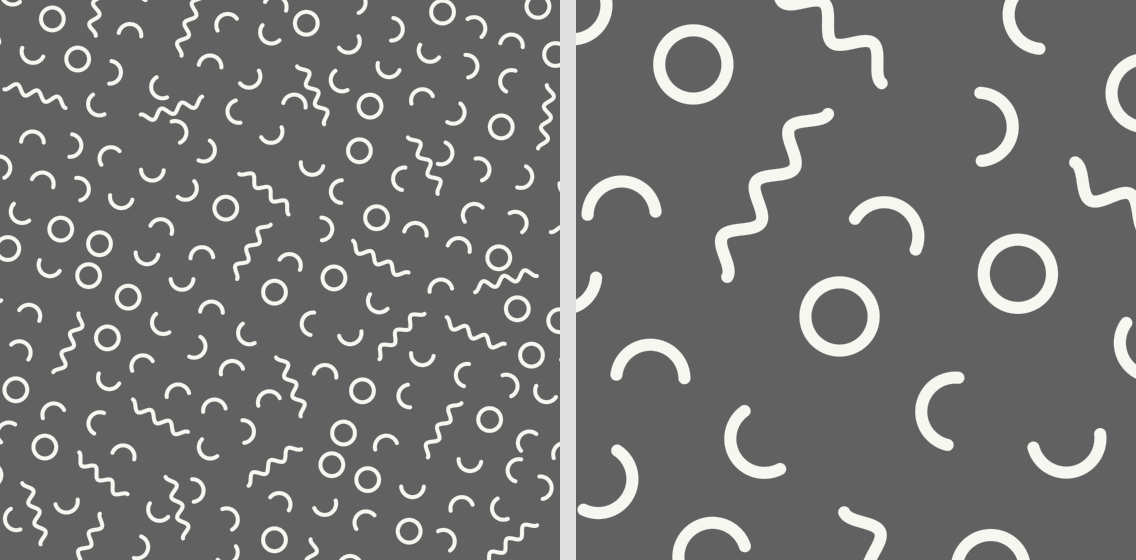
Left, the full canvas; right, a detail of the centre.
Write a WebGL 1 fragment shader that draws this pattern.

```glsl
precision highp float;
// Confetti of off-white arcs, rings and wavy squiggles scattered on grey.
uniform vec2 u_resolution;

#define CELL 0.0755          // lattice spacing
#define TILT 0.42            // lattice rotation, radians
#define JITTER 0.16          // random offset of each centre, in cells
#define WARP 0.36            // slow bending of the lattice, in cells
#define RADIUS 0.0203        // arcs and rings
#define APERTURE 1.5         // half opening angle of an arc
#define HALF_STROKE 0.0036
#define WAVE_LENGTH 0.114    // end to end length of a squiggle
#define WAVE_HEIGHT 0.0076
#define RING_SHARE 0.17
#define SQUIGGLE_SHARE 0.84

const float TAU = 6.2831853;
const vec3 GREY = vec3(0.38);
const vec3 OFF_WHITE = vec3(0.97, 0.97, 0.95);

float hash(vec2 p) {
  return fract(sin(dot(p, vec2(12.9898, 78.233))) * 43758.5453);
}

mat2 rotation(float angle) {
  float c = cos(angle), s = sin(angle);
  return mat2(c, s, -s, c);
}

// Centre of a lattice cell, bent and jittered, in canvas units.
vec2 cellCentre(vec2 cell) {
  float angle = TAU * hash(cell + 3.7);
  float reach = JITTER * sqrt(hash(cell + 8.1));
  vec2 bend = WARP * sin(cell.yx * vec2(0.61, 0.53) + vec2(0.8, 2.1));
  return CELL * (cell + 0.5 + bend + reach * vec2(cos(angle), sin(angle)));
}

float ringDistance(vec2 p) {
  return abs(length(p) - RADIUS);
}

// Arc opening downwards, roughly balanced about the origin.
float arcDistance(vec2 p) {
  p = vec2(abs(p.x), p.y + 0.45 * RADIUS);
  vec2 tip = RADIUS * vec2(sin(APERTURE), cos(APERTURE));
  return atan(p.x, p.y) < APERTURE ? ringDistance(p) : length(p - tip);
}

// Three cosine periods along x; the nearest point is found by iteration.
float squiggleDistance(vec2 p) {
  float k = 3.0 * TAU / WAVE_LENGTH;
  float end = 0.5 * WAVE_LENGTH;
  float t = clamp(p.x, -end, end);
  for (int i = 0; i < 6; i++) {
    float slope = -WAVE_HEIGHT * k * sin(k * t);
    float gap = WAVE_HEIGHT * cos(k * t) - p.y;
    t -= (t - p.x + gap * slope) / (1.0 + slope * slope);
    t = clamp(t, -end, end);
  }
  return length(p - vec2(t, WAVE_HEIGHT * cos(k * t)));
}

// Distance to the stroke centre line of the shape owned by a cell.
float shapeDistance(vec2 p, vec2 cell) {
  // Blocks of 3 x 2 cells, each row of blocks shifted at random.
  float row = floor((cell.y + 0.5) / 2.0);
  float shift = floor(3.0 * hash(vec2(row, 5.3)));
  vec2 block = vec2(floor((cell.x + shift + 0.5) / 3.0), row);
  vec2 origin = block * vec2(3.0, 2.0) - vec2(shift, 0.0);

  // A squiggle joins two neighbours: across, upright or diagonal.
  float kind = floor(3.0 * hash(block + 11.3));
  vec2 span = vec2(kind == 1.0 ? 0.0 : 1.0, kind == 0.0 ? 0.0 : 1.0);
  float side = floor(2.0 * hash(block + 17.9));
  vec2 first = origin + vec2(floor((3.0 - span.x) * hash(block + 23.1)), side);
  vec2 second = first + span * vec2(1.0, 1.0 - 2.0 * side);

  if (hash(block + 31.7) < SQUIGGLE_SHARE) {
    if (distance(cell, second) < 0.5) return 1.0;
    if (distance(cell, first) < 0.5) {
      vec2 a = cellCentre(first), b = cellCentre(second);
      vec2 along = normalize(b - a);
      vec2 q = p - 0.5 * (a + b);
      float flip = hash(block + 41.3) < 0.5 ? -1.0 : 1.0;
      return squiggleDistance(vec2(dot(q, along),
                                   flip * dot(q, vec2(-along.y, along.x))));
    }
  }

  vec2 q = p - cellCentre(cell);
  if (hash(cell + 53.9) < RING_SHARE) return ringDistance(q);
  return arcDistance(rotation(TAU * hash(cell + 67.3)) * q);
}

void main() {
  float pixel = 1.0 / min(u_resolution.x, u_resolution.y);
  vec2 p = rotation(TILT) * (gl_FragCoord.xy * pixel);
  vec2 home = floor(p / CELL);

  float d = 1.0;
  for (int y = -2; y <= 2; y++) {
    for (int x = -2; x <= 2; x++) {
      d = min(d, shapeDistance(p, home + vec2(float(x), float(y))));
    }
  }

  float ink = clamp(0.5 - (d - HALF_STROKE) / (1.2 * pixel), 0.0, 1.0);
  gl_FragColor = vec4(mix(GREY, OFF_WHITE, ink), 1.0);
}
```
